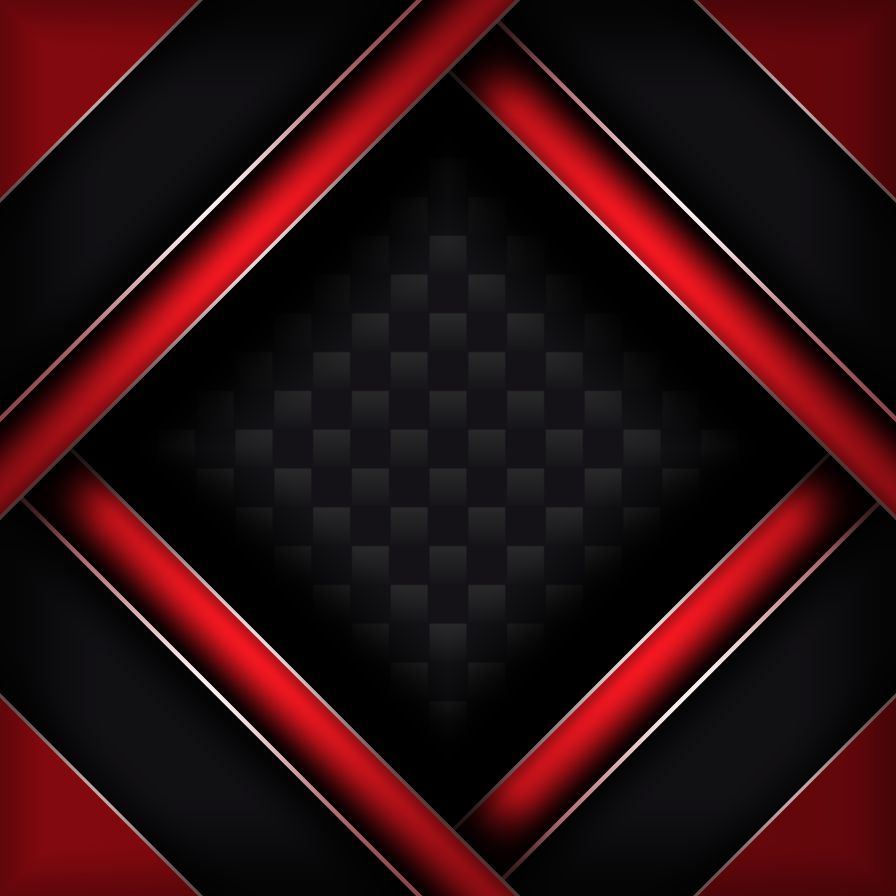
A WebGL 2 fragment shader for this background:

```glsl
#version 300 es
precision highp float;
// Woven dark diamond framed by four glossy red diagonal bands with red corners.

uniform vec2 u_resolution;
out vec4 fragColor;

// Diagonal distances from the centre, measured along x+y or x-y
const float BAND_INNER = 0.422;
const float BAND_OUTER = 0.532;
const float CORNER_EDGE = 0.776;
const float LOWER_RIGHT_SHIFT = 0.01;
const float LINE_WIDTH = 0.0032;
const float CELL = 0.0433;

const vec3 PANEL = vec3(0.068, 0.062, 0.076);
const vec3 WEAVE_DARK = vec3(0.078, 0.072, 0.088);
const vec3 WEAVE_LIGHT = vec3(0.170, 0.167, 0.170);
const vec3 BRIGHT_RED = vec3(0.93, 0.09, 0.13);
const vec3 CORNER_RED = vec3(0.52, 0.035, 0.06);
const vec3 PINK = vec3(0.72, 0.36, 0.39);
const vec3 WHITE = vec3(0.97, 0.93, 0.93);

float pixel; // antialiasing width in diagonal units

float edge(float d) {
    return smoothstep(-pixel, pixel, d);
}

float stroke(float d, float halfWidth) {
    return 1.0 - smoothstep(halfWidth - pixel * 0.5, halfWidth + pixel, abs(d));
}

// Bell of light that peaks halfway along a band
float glint(float along, float spread) {
    return exp(-along * along / (spread * spread));
}

// Checker weave; raised cells are lit from their upper edge
vec3 weave(vec2 p, float d) {
    vec2 grid = p / CELL + 0.5;
    vec2 id = floor(grid);
    vec2 f = fract(grid);
    float raised = mod(id.x + id.y, 2.0);
    float soft = smoothstep(0.0, 0.05, f.x) * smoothstep(1.0, 0.95, f.x)
               * smoothstep(1.0, 0.94, f.y);
    vec3 lit = mix(WEAVE_DARK * 0.95, WEAVE_LIGHT, f.y * 0.85 + 0.1);
    vec3 col = mix(WEAVE_DARK, lit, raised * soft);
    return col * smoothstep(0.365, 0.20, d);
}

// Dark panel between the bands and the corners
vec3 panel(vec2 p, float d) {
    float fromBand = smoothstep(BAND_OUTER, BAND_OUTER + 0.09, d);
    float fromCorner = smoothstep(CORNER_EDGE + 0.03, CORNER_EDGE - 0.08, d);
    float border = smoothstep(0.5, 0.38, max(abs(p.x), abs(p.y)));
    return PANEL * mix(0.2, 1.0, fromBand * fromCorner) * mix(0.3, 1.0, border);
}

vec3 corner(vec2 p) {
    float border = smoothstep(0.51, 0.44, max(abs(p.x), abs(p.y)));
    float side = mix(1.0, 0.72, p.x + 0.5);
    return CORNER_RED * side * mix(0.72, 1.0, border);
}

// One glossy band; room is the distance from the band that overlaps its end
void drawBand(inout vec3 col, float across, float along, float room) {
    float t = (across - BAND_INNER) / (BAND_OUTER - BAND_INNER);
    float open = edge(room);
    float mask = edge(across - BAND_INNER) * edge(BAND_OUTER - across) * open;

    // Red gloss, dark on its outer side and shadowed under overlaps
    float gloss = smoothstep(1.0, 0.25, t) * mix(0.72, 1.0, smoothstep(0.0, 0.25, t));
    float light = mix(0.5, 1.0, glint(along, 0.38));
    float shadow = smoothstep(0.005, 0.13, room);
    col = mix(col, BRIGHT_RED * gloss * light * shadow + vec3(0.02, 0.0, 0.0), mask);

    // Bright rims
    float shine = glint(along, 0.22);
    float rimShadow = mix(0.35, 1.0, smoothstep(0.0, 0.15, room));
    vec3 outerRim = mix(PINK * mix(0.6, 1.0, glint(along, 0.45)), WHITE, shine);
    vec3 innerRim = mix(vec3(0.32, 0.22, 0.22), WHITE, shine);
    col = mix(col, outerRim * rimShadow, stroke(across - BAND_OUTER, LINE_WIDTH) * open);
    col = mix(col, innerRim * rimShadow, stroke(across - BAND_INNER, LINE_WIDTH * 0.8) * open * 0.9);
}

void main() {
    float scale = min(u_resolution.x, u_resolution.y);
    vec2 p = (gl_FragCoord.xy - 0.5 * u_resolution) / scale;
    pixel = 1.1 / scale;

    float a = p.x - p.y; // grows toward the lower right
    float b = p.x + p.y; // grows toward the upper right
    float d = max(abs(a), abs(b));

    // Centre, panels and corners
    vec3 col = mix(weave(p, d), panel(p, d), edge(d - BAND_OUTER));
    col = mix(col, corner(p), edge(d - CORNER_EDGE));
    float along = min(abs(a), abs(b));
    vec3 rim = mix(vec3(0.36, 0.27, 0.27), vec3(0.76, 0.66, 0.66), glint(along, 0.13));
    col = mix(col, rim, stroke(d - CORNER_EDGE, LINE_WIDTH * 0.7));

    // Bands, from the lowest to the topmost
    drawBand(col, a - LOWER_RIGHT_SHIFT, b, BAND_INNER - abs(b));
    drawBand(col, b, a, a + BAND_INNER);
    drawBand(col, -b, a, a + BAND_INNER);
    drawBand(col, -a, b, 1.0);

    fragColor = vec4(col, 1.0);
}
```
